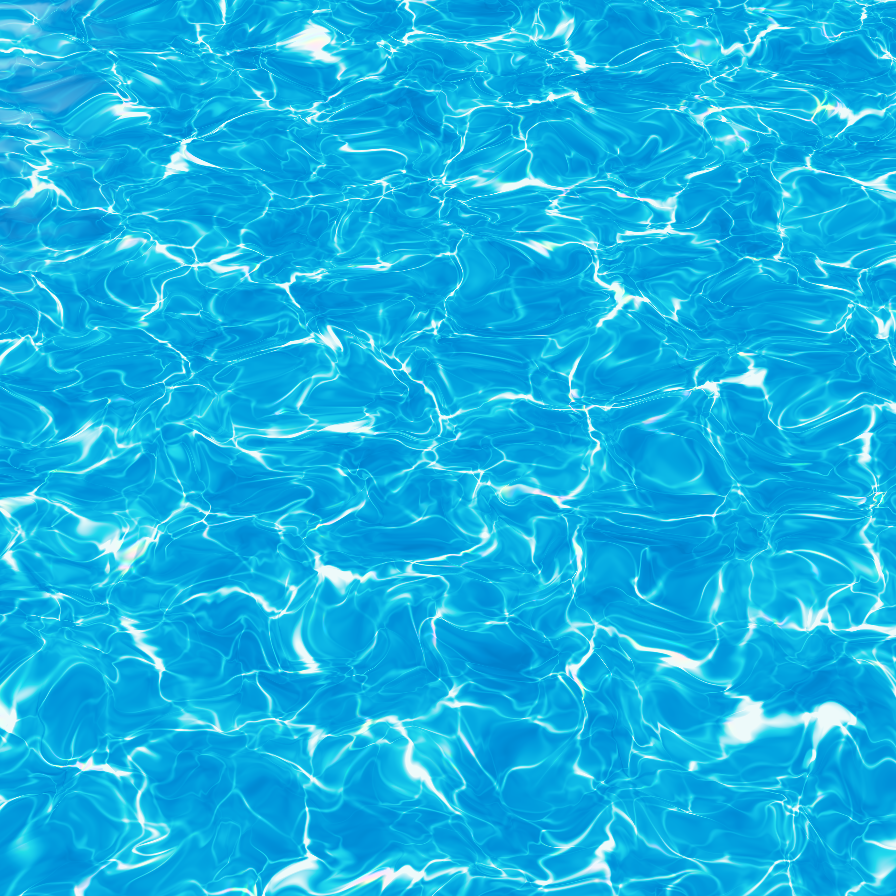
Reproduce this texture procedurally as a Shadertoy shader.

```glsl
vec2 hash22(vec2 p) {
    vec3 h = fract(vec3(p.xyx) * vec3(0.1031, 0.1030, 0.0973));
    h += dot(h, h.yzx + 33.33);
    return fract((h.xx + h.yz) * h.zy);
}

float gradientDot(vec2 cell, vec2 offset) {
    return dot(hash22(cell) * 2.0 - 1.0, offset);
}

// Signed gradient noise
float noise(vec2 p) {
    vec2 i = floor(p), f = fract(p);
    vec2 u = f * f * f * (f * (f * 6.0 - 15.0) + 10.0);
    vec2 e = vec2(1, 0);
    return mix(mix(gradientDot(i, f), gradientDot(i + e, f - e), u.x),
               mix(gradientDot(i + e.yx, f - e.yx), gradientDot(i + 1.0, f - 1.0), u.x), u.y);
}

float fbm(vec2 p) {
    float sum = 0.0, gain = 1.0;
    for (int i = 0; i < 4; i++) {
        sum += gain * noise(p);
        p = mat2(1.6, 1.2, -1.2, 1.6) * p + 17.3;
        gain *= 0.5;
    }
    return sum;
}

vec2 ripple(vec2 p, float scale, float amount) {
    return p + amount * vec2(noise(p * scale + 5.2), noise(p * scale + 41.7));
}

// x: closeness to a cell border, y: closeness to a junction
vec2 cellBorders(vec2 p) {
    vec2 i = floor(p), f = fract(p);
    vec3 d = vec3(9);
    for (int y = -2; y <= 2; y++)
    for (int x = -2; x <= 2; x++) {
        vec2 g = vec2(x, y);
        float r = length(g + 0.08 + 0.84 * hash22(i + g) - f);
        if (r < d.x) d = vec3(r, d.xy);
        else if (r < d.y) d = vec3(d.x, r, d.y);
        else d.z = min(d.z, r);
    }
    return d.yz - d.x;
}

// Thin bright threads along a noise contour
float threads(vec2 p, float width) {
    return smoothstep(width, 0.0, abs(noise(p) - 0.06));
}

float ramp(float from, float to, float x) {
    return clamp((x - from) / (to - from), 0.0, 1.0);
}

vec3 waterColor(float light) {
    vec3 c = mix(vec3(0.0, 0.51, 0.80), vec3(0.0, 0.57, 0.85), ramp(0.0, 0.2, light));
    c = mix(c, vec3(0.01, 0.65, 0.88), ramp(0.2, 0.4, light));
    c = mix(c, vec3(0.06, 0.74, 0.91), ramp(0.4, 0.57, light));
    c = mix(c, vec3(0.13, 0.85, 0.93), ramp(0.57, 0.73, light));
    c = mix(c, vec3(0.57, 0.89, 0.95), ramp(0.73, 0.88, light));
    return mix(c, vec3(0.93, 0.98, 0.98), ramp(0.88, 1.08, light));
}

void mainImage(out vec4 fragColor, in vec2 fragCoord) {
    vec2 uv = fragCoord / iResolution.xy;

    // Surface recedes toward the top
    vec2 p = 5.0 * vec2((uv.x - 0.5) * (1.0 + 0.6 * uv.y), uv.y + 0.95 * uv.y * uv.y);
    vec2 bent = ripple(ripple(p, 1.1, 0.5), 3.0, 0.2);
    vec2 fine = ripple(ripple(bent, 6.0, 0.08), 13.0, 0.04);

    // Broad light and dark water
    float light = 0.27 + 0.32 * fbm(bent * vec2(1.1, 1.6) + 8.0);
    light += 0.27 * noise(fine * vec2(2.6, 4.5) + 30.0);
    light += 0.24 * noise(fine * vec2(6.0, 10.0));
    light += 0.16 * noise(fine * vec2(13.0, 19.0) + 4.0);

    // Main caustic net, ragged and swelling at its junctions
    vec2 net = cellBorders(fine + 3.0);
    float patches = smoothstep(-0.25, 0.4, noise(p * 2.1 + 60.0));
    float ragged = 1.0 + 1.3 * noise(fine * 5.0 + 15.0) + 0.9 * noise(fine * 11.0);
    float knot = smoothstep(0.25, 0.0, net.y) * patches;
    float width = (0.03 + 0.055 * patches + 0.11 * knot) * max(ragged, 0.25);
    light += 0.2 * exp(-4.5 * net.x);
    light += (0.22 + 0.47 * patches) * smoothstep(width, 0.0, net.x);

    // Fainter echo running beside the net
    float echo = abs(net.x - 0.17 - 0.25 * noise(fine * 2.0 + 9.0));
    light += 0.24 * smoothstep(0.045, 0.0, echo) * smoothstep(-0.2, 0.3, noise(fine * 1.8 + 5.0));

    // Finer nets and threads
    vec2 small = cellBorders(ripple(bent * vec2(1.8, 2.1) + 19.0, 1.6, 0.5));
    vec2 tiny = cellBorders(ripple(fine * vec2(2.9, 3.6) + 44.0, 1.4, 0.6));
    float fade = smoothstep(-0.25, 0.4, noise(p * 2.1 + 90.0));
    float fadeTiny = smoothstep(-0.1, 0.4, noise(p * 2.7 + 120.0));
    light += 0.07 * exp(-6.0 * small.x);
    light += (0.1 + 0.42 * fade) * smoothstep(0.09, 0.0, small.x);
    light += (0.06 + 0.4 * fadeTiny) * smoothstep(0.11, 0.0, tiny.x);
    light += 0.22 * (1.0 - 0.5 * fade) * threads(fine * vec2(2.2, 2.8) + 70.0, 0.04);

    // Sparse glints, denser in the distance
    float glint = noise(fine * vec2(6.0, 8.0) + 50.0) + 0.08 * uv.y;
    light += 0.5 * smoothstep(0.36, 0.54, glint) * smoothstep(0.4, 0.0, net.x);

    // Faint tile joints seen through the water
    vec2 tile = abs(fract(mat2(0.96, -0.28, 0.28, 0.96) * fine * 1.2) - 0.5);
    float joint = smoothstep(0.016, 0.004, min(tile.x, tile.y));
    light -= 0.14 * joint * smoothstep(0.0, 0.35, noise(p * 1.4 + 25.0));

    vec3 color = waterColor(light);

    // Rainbow fringes beside bright light
    float fringe = smoothstep(0.58, 0.8, light) * smoothstep(0.05, 0.4, noise(p * 3.0 + 33.0));
    color += 0.1 * fringe * cos(vec3(0, 2.1, 4.2) + 14.0 * noise(fine * 5.0));

    // Pale sky reflection in the far left corner
    float sheen = smoothstep(0.16, 0.0, uv.x) * smoothstep(0.6, 0.95, uv.y);
    sheen *= smoothstep(-0.15, 0.35, noise(fine * vec2(2.0, 6.0) + 77.0));
    color = mix(color, vec3(0.68, 0.87, 0.95), 0.75 * sheen);

    fragColor = vec4(clamp(color, 0.0, 1.0), 1.0);
}
```
